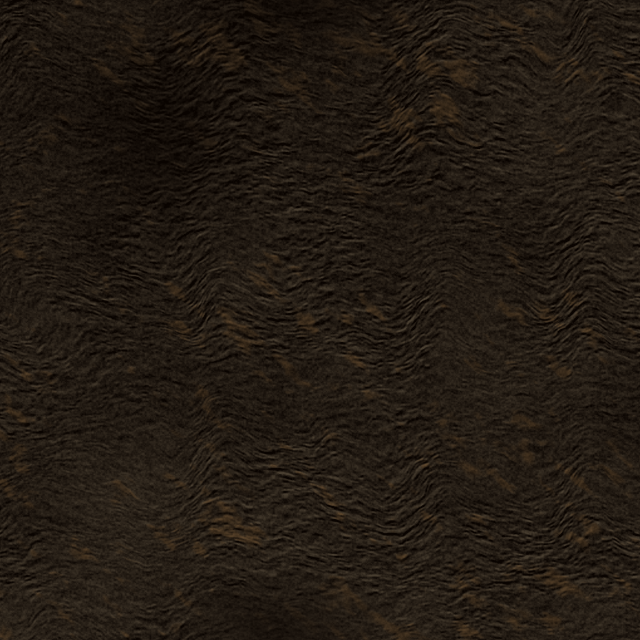
A WebGL 1 fragment shader for this texture:

```glsl
precision highp float;
uniform vec2 u_resolution;

float hash(vec2 p) {
  vec3 q = fract(vec3(p.xyx) * 0.1031);
  q += dot(q, q.yzx + 33.33);
  return fract((q.x + q.y) * q.z);
}

float noise(vec2 p) {
  vec2 i = floor(p), f = fract(p);
  f = f * f * (3.0 - 2.0 * f);
  return mix(mix(hash(i), hash(i + vec2(1.0, 0.0)), f.x),
             mix(hash(i + vec2(0.0, 1.0)), hash(i + 1.0), f.x), f.y);
}

float fbm(vec2 p) {
  float sum = 0.0, weight = 0.5;
  for (int i = 0; i < 4; i++) {
    sum += weight * noise(p);
    p = p * 2.03 + 17.3;
    weight *= 0.5;
  }
  return sum / 0.9375;
}

// Bends level strands into scattered swirls with ragged tips
vec2 comb(vec2 p) {
  float phase = 22.0 * (p.x - 0.05) + 3.0 * (noise(p * 5.0 + 3.0) - 0.5);
  float rows = 0.5 + 0.5 * cos(19.0 * (p.y - 0.63) + 2.0 * noise(p * 3.0));
  float lift = 0.022 * (0.25 + 0.75 * rows) * (sin(phase) + 0.35 * sin(2.0 * phase));
  lift += 0.03 * noise(p * 9.0 + 11.0) + 0.013 * noise(p * 27.0)
        + 0.005 * noise(p * 70.0 + 23.0);
  return vec2(p.x + 0.3 * lift, p.y - lift);
}

float furHeight(vec2 p) {
  vec2 q = comb(p);
  return 0.55 * noise(q * vec2(46.0, 125.0) + 40.0)
       + 0.45 * noise(q * vec2(110.0, 260.0) + 90.0);
}

float blob(vec2 p, vec2 center, vec2 size) {
  vec2 d = (p - center) / size;
  return exp(-dot(d, d));
}

void main() {
  vec2 p = gl_FragCoord.xy / u_resolution;

  // Embossed strands, stronger in some places, with crisp grain
  float height = furHeight(p);
  float relief = height - furHeight(p + vec2(-0.0012, 0.003));
  float depth = 0.55 + 0.8 * smoothstep(0.25, 0.75, noise(p * 8.0 + 61.0));
  float grain = 0.6 * noise(p * vec2(290.0, 340.0)) + 0.4 * noise(p * 510.0 + 70.0) - 0.5;
  float broad = fbm(p * 5.0 + 7.0) - 0.5;
  float tone = 0.46 + depth * relief + 0.25 * (height - 0.5)
             + 0.55 * grain + 0.35 * broad - 0.14 * (p.y - 0.5);

  // Soft dark areas of the pelt
  float shade = blob(p, vec2(0.26, 0.79), vec2(0.12, 0.14))
              + blob(p, vec2(0.48, 1.0), vec2(0.15, 0.08))
              + blob(p, vec2(0.44, 0.02), vec2(0.13, 0.07));
  tone *= 1.0 - 0.45 * min(shade, 1.0);

  vec3 color = mix(vec3(0.035, 0.013, 0.0), vec3(0.25, 0.212, 0.163),
                   clamp(tone, 0.0, 1.15));

  // Small tan tufts slanting down to the right, frayed by the fur
  vec2 slant = vec2(0.77 * p.x - 0.64 * p.y, 0.64 * p.x + 0.77 * p.y);
  float tuft = noise(slant * vec2(20.0, 52.0) + 5.0) + 0.6 * (height - 0.5)
             + 0.4 * (noise(slant * vec2(60.0, 130.0)) - 0.5)
             + 0.5 * (noise(p * 6.0 + 31.0) - 0.5);
  float tan_mask = smoothstep(0.75, 1.2, tuft) * (1.0 - 0.7 * min(shade, 1.0));
  vec3 tan_color = vec3(0.25, 0.182, 0.108) * (0.6 + 0.75 * tone);
  color = mix(color, tan_color, 0.75 * tan_mask);

  gl_FragColor = vec4(color, 1.0);
}
```
